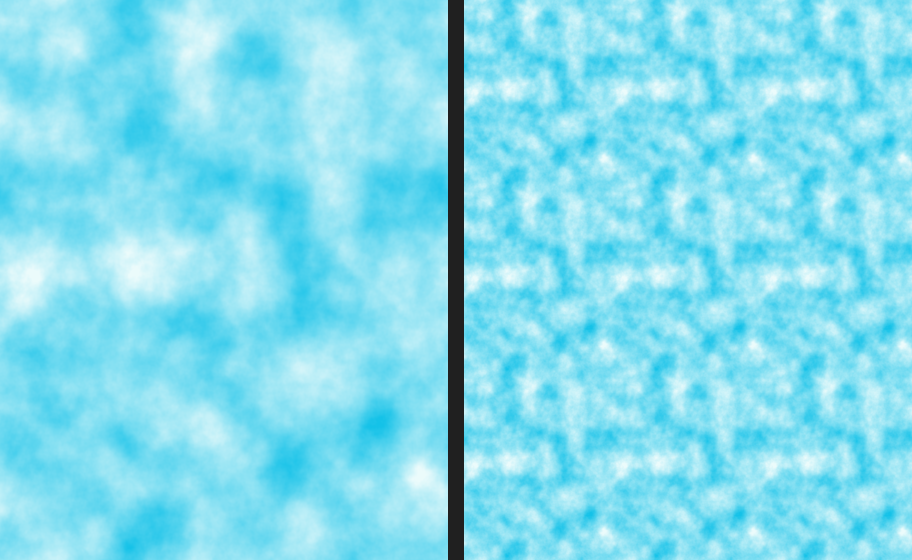
Left, the tile; right, the same tile 3 across and 3 down.
Reproduce this texture procedurally as a Shadertoy shader.

```glsl
// Soft cyan and white clouds, like a hazy sky or pale watercolour.
// Six octaves of wrapping gradient noise, each from two offset lattices,
// are summed and mapped onto a ramp from deep cyan to near white.

const float TAU = 6.2831853;

float hash(vec2 p) {
    return fract(sin(dot(p, vec2(127.1, 311.7))) * 43758.5453);
}

// Unit gradient of a lattice point, repeating every "period" cells
vec2 gradient(vec2 cell, vec2 period, float seed) {
    float angle = TAU * hash(mod(cell, period) + seed);
    return vec2(cos(angle), sin(angle));
}

// Tileable gradient noise with quintic blending
float gradientNoise(vec2 p, vec2 period, float seed) {
    vec2 cell = floor(p);
    vec2 f = p - cell;
    vec2 blend = f * f * f * (f * (f * 6.0 - 15.0) + 10.0);
    vec2 e = vec2(1.0, 0.0);
    float a = dot(gradient(cell, period, seed), f);
    float b = dot(gradient(cell + e.xy, period, seed), f - e.xy);
    float c = dot(gradient(cell + e.yx, period, seed), f - e.yx);
    float d = dot(gradient(cell + e.xx, period, seed), f - e.xx);
    return mix(mix(a, b, blend.x), mix(c, d, blend.x), blend.y);
}

// Two lattices half a cell apart hide the grid direction
float evenNoise(vec2 p, vec2 period, float seed) {
    return 0.707 * (gradientNoise(p, period, seed)
                  + gradientNoise(p + 0.5, period, seed + 7.3));
}

// Each octave doubles the whole number of cells across the canvas
float clouds(vec2 uv) {
    vec2 period = vec2(5.0, 6.0);
    float amplitude = 1.0;
    float sum = 0.0;
    for (int i = 0; i < 6; i++) {
        float octave = float(i);
        vec2 shift = octave * vec2(0.37, 0.61);  // keeps lattices apart
        sum += amplitude * evenNoise(uv * period + shift, period, 3.7 + 17.3 * octave);
        period *= 2.0;
        amplitude *= 0.52;
    }
    return sum;
}

void mainImage(out vec4 fragColor, in vec2 fragCoord) {
    vec2 uv = fragCoord / iResolution.xy;

    // Centre and spread of the cloud cover
    float cover = clamp(0.525 + 0.64 * clouds(uv), 0.0, 1.0);

    vec3 deepCyan = vec3(0.08, 0.76, 0.91);
    vec3 cloudWhite = vec3(0.92, 0.983, 0.985);
    fragColor = vec4(mix(deepCyan, cloudWhite, cover), 1.0);
}
```
